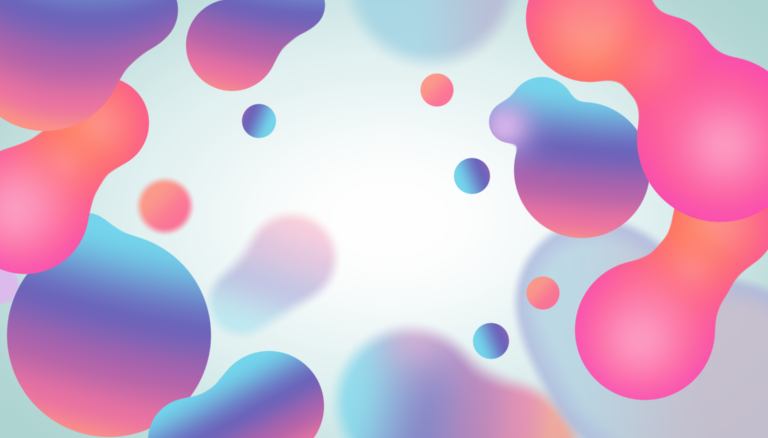
Reproduce this background procedurally as a Shadertoy shader.

```glsl
const vec3 CYAN = vec3(0.45, 0.83, 0.92);
const vec3 INDIGO = vec3(0.42, 0.39, 0.73);
const vec3 MAUVE = vec3(0.69, 0.39, 0.67);
const vec3 ROSE = vec3(0.92, 0.45, 0.63);
const vec3 CORAL = vec3(0.99, 0.58, 0.52);
const vec3 ORANGE = vec3(1.0, 0.47, 0.36);
const vec3 HOT_PINK = vec3(0.99, 0.33, 0.61);
const vec3 MAGENTA = vec3(0.97, 0.28, 0.72);
const vec3 BLUSH = vec3(0.99, 0.68, 0.80);
const vec3 LILAC = vec3(0.87, 0.72, 0.93);
const vec3 MINT = vec3(0.68, 0.83, 0.82);

float circle(vec2 p, vec3 c) { return length(p - c.xy) - c.z; }

float smoothMin(float a, float b, float k) {
    float h = max(k - abs(a - b), 0.0) / k;
    return min(a, b) - h * h * k * 0.25;
}

// Liquid drop made of three fused circles (x, y, radius)
float blob(vec2 p, vec3 a, vec3 b, vec3 c, float k) {
    return smoothMin(smoothMin(circle(p, a), circle(p, b), k), circle(p, c), k);
}

float glow(vec2 p, vec2 c, float falloff) {
    vec2 q = p - c;
    return exp(-falloff * dot(q, q));
}

// Cyan to coral ramp along an axis, curved sideways by bend
vec3 coolSkin(vec2 p, vec2 from, vec2 to, float bend) {
    vec2 axis = to - from;
    vec2 q = p - from;
    float side = (q.x * axis.y - q.y * axis.x) / dot(axis, axis);
    float t = dot(q, axis) / dot(axis, axis) + bend * side * side;
    vec3 col = mix(CYAN, INDIGO, smoothstep(0.03, 0.43, t));
    col = mix(col, MAUVE, smoothstep(0.38, 0.68, t));
    col = mix(col, ROSE, smoothstep(0.62, 0.88, t));
    return mix(col, CORAL, smoothstep(0.84, 1.02, t));
}

// Pink skin with an orange patch, a pale shine and a magenta rim
vec3 warmSkin(vec2 p, vec2 patchAt, vec2 shineAt, float d) {
    float heat = glow(p, patchAt, 1.7);
    vec3 col = mix(HOT_PINK, MAGENTA, 0.6 * smoothstep(-0.3, 0.0, d));
    col = mix(col, mix(ORANGE, CORAL, smoothstep(0.1, -0.5, d)), heat);
    return mix(col, BLUSH, 0.75 * glow(p, shineAt, 5.0));
}

void paint(inout vec3 col, vec3 skin, float d, float soft, float alpha) {
    col = mix(col, skin, alpha * (1.0 - smoothstep(-soft, soft, d)));
}

void coolBall(inout vec3 col, vec2 p, vec3 c, vec2 dir, float soft) {
    paint(col, coolSkin(p, c.xy - dir * 0.2, c.xy + dir * 0.62, 0.0), circle(p, c), soft, 1.0);
}

void warmBall(inout vec3 col, vec2 p, vec3 c, float soft) {
    float t = smoothstep(-c.z, c.z, p.x - c.x + p.y - c.y);
    paint(col, mix(CORAL, mix(CORAL, HOT_PINK, 0.6), t), circle(p, c), soft, 0.95);
}

void mainImage(out vec4 fragColor, in vec2 fragCoord) {
    // The canvas is 7.68 units wide, y runs down from the top edge
    float unit = 7.68 / iResolution.x;
    vec2 p = vec2(fragCoord.x, iResolution.y - fragCoord.y) * unit;
    float aa = unit;
    float d;

    // Pale backdrop
    float r = length((p - vec2(3.9, 2.2)) * vec2(0.26, 0.40));
    vec3 col = mix(vec3(0.995), vec3(0.86, 0.93, 0.93), smoothstep(0.1, 0.85, r));
    col = mix(col, MINT, smoothstep(0.65, 1.3, r));

    // Out of focus drops
    vec3 haze = mix(vec3(0.64, 0.83, 0.89), vec3(0.71, 0.72, 0.83), smoothstep(4.1, 5.0, p.x));
    paint(col, haze, circle(p, vec3(4.31, -0.2, 0.81)), 0.13, 0.85);

    d = blob(p, vec3(2.92, 2.58, 0.43), vec3(2.42, 3.02, 0.32), vec3(2.68, 2.83, 0.32), 0.2);
    paint(col, coolSkin(p, vec2(2.5, 3.35), vec2(2.95, 2.05), 0.0), d, 0.08, 0.34);

    d = blob(p, vec3(4.1, 4.02, 0.72), vec3(5.05, 4.6, 0.75), vec3(4.6, 4.4, 0.6), 0.3);
    vec3 skin = coolSkin(p, vec2(3.4, 4.1), vec2(5.5, 4.5), 0.3);
    paint(col, mix(skin, BLUSH, 0.6 * glow(p, vec2(4.2, 3.3), 5.0)), d, 0.11, 0.72);

    d = blob(p, vec3(5.98, 3.02, 0.82), vec3(7.2, 4.0, 1.2), vec3(6.4, 3.6, 0.95), 0.4);
    skin = mix(vec3(0.71, 0.83, 0.89), vec3(0.78, 0.73, 0.80), smoothstep(5.5, 7.2, p.x));
    skin = mix(skin, vec3(0.67, 0.70, 0.86), 0.8 * smoothstep(-0.3, 0.0, d));
    paint(col, skin, d, 0.07, 0.85);

    // Floating balls
    coolBall(col, p, vec3(2.59, 1.21, 0.17), vec2(-0.7, -0.3), aa);
    coolBall(col, p, vec3(4.72, 1.76, 0.18), vec2(0.75, -0.3), aa);
    coolBall(col, p, vec3(4.91, 3.41, 0.18), vec2(0.75, -0.3), aa);
    warmBall(col, p, vec3(4.37, 0.90, 0.165), aa);
    warmBall(col, p, vec3(5.43, 2.93, 0.165), aa);
    warmBall(col, p, vec3(1.65, 2.06, 0.26), 0.05);

    // Left side drops
    paint(col, LILAC, circle(p, vec3(0.0, 2.85, 0.19)), 0.03, 0.9);
    d = blob(p, vec3(1.09, 3.35, 1.02), vec3(0.88, 2.29, 0.15), vec3(0.9, 2.6, 0.3), 0.25);
    paint(col, coolSkin(p, vec2(1.42, 2.3), vec2(0.95, 4.42), 0.1), d, aa, 1.0);
    d = blob(p, vec3(2.69, 4.06, 0.55), vec3(1.9, 4.4, 0.42), vec3(2.3, 4.3, 0.4), 0.2);
    paint(col, coolSkin(p, vec2(2.4, 3.6), vec2(3.0, 4.7), 0.0), d, aa, 1.0);
    d = blob(p, vec3(1.03, 1.23, 0.46), vec3(0.25, 2.1, 0.64), vec3(0.65, 1.65, 0.37), 0.25);
    paint(col, warmSkin(p, vec2(0.8, 1.3), vec2(0.15, 2.1), d), d, aa, 1.0);
    d = blob(p, vec3(0.45, 0.52, 0.79), vec3(1.4, 0.1, 0.38), vec3(1.05, 0.25, 0.4), 0.25);
    paint(col, coolSkin(p, vec2(0.75, -0.6), vec2(0.5, 1.32), 0.5), d, aa, 1.0);
    d = blob(p, vec3(2.32, 0.45, 0.46), vec3(2.99, 0.05, 0.26), vec3(2.7, 0.18, 0.28), 0.2);
    paint(col, coolSkin(p, vec2(2.6, -0.55), vec2(2.25, 0.97), 0.2), d, aa, 1.0);

    // Right side drops
    d = blob(p, vec3(5.82, 1.70, 0.68), vec3(5.42, 1.10, 0.33), vec3(5.10, 1.22, 0.21), 0.12);
    skin = coolSkin(p, vec2(5.9, 0.85), vec2(5.75, 2.45), 0.1);
    paint(col, mix(skin, LILAC, 0.9 * glow(p, vec2(5.05, 1.27), 14.0)), d, aa, 1.0);
    d = blob(p, vec3(6.45, 3.30, 0.70), vec3(7.25, 2.20, 0.52), vec3(6.92, 2.72, 0.4), 0.25);
    paint(col, warmSkin(p, vec2(6.95, 2.3), vec2(6.4, 3.4), d), d, aa, 1.0);
    d = blob(p, vec3(7.20, 1.39, 0.83), vec3(5.90, 0.18, 0.64), vec3(6.66, 0.62, 0.46), 0.25);
    paint(col, warmSkin(p, vec2(5.9, 0.5), vec2(7.25, 1.45), d), d, aa, 1.0);

    fragColor = vec4(col, 1.0);
}
```
